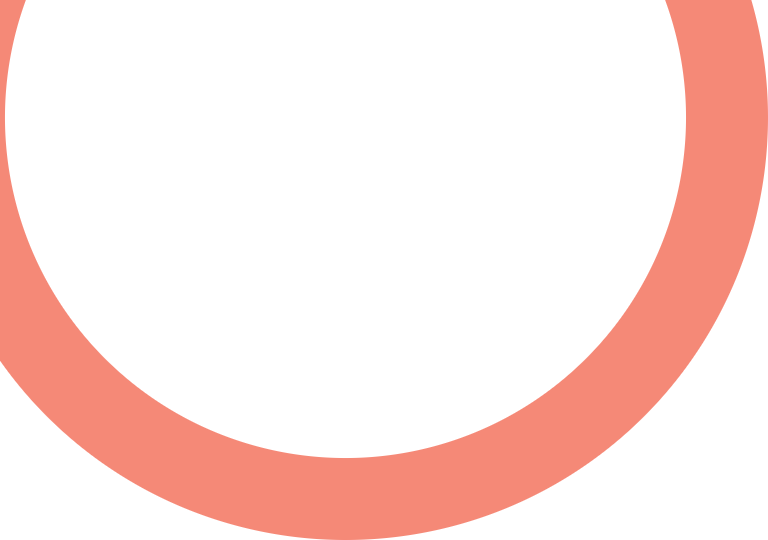
This background is drawn by a Shadertoy shader. Its source:

```glsl
// Draws a thick coral ring on white, cropped by the top and left edges.

float ringDistance(vec2 point, float radius, float halfWidth) {
    return abs(length(point) - radius) - halfWidth;
}

void mainImage(out vec4 fragColor, in vec2 fragCoord) {
    // Canvas height is one unit
    vec2 position = fragCoord / iResolution.y;
    float pixel = 1.0 / iResolution.y;

    // The ring touches the bottom and right edges
    vec2 center = vec2(0.6398, 0.7824);
    float distanceToRing = ringDistance(position - center, 0.7065, 0.0759);

    // One-pixel smooth edge
    float coverage = clamp(0.5 - distanceToRing / pixel, 0.0, 1.0);

    vec3 white = vec3(1.0);
    vec3 coral = vec3(0.962, 0.537, 0.467);
    fragColor = vec4(mix(white, coral, coverage), 1.0);
}
```
